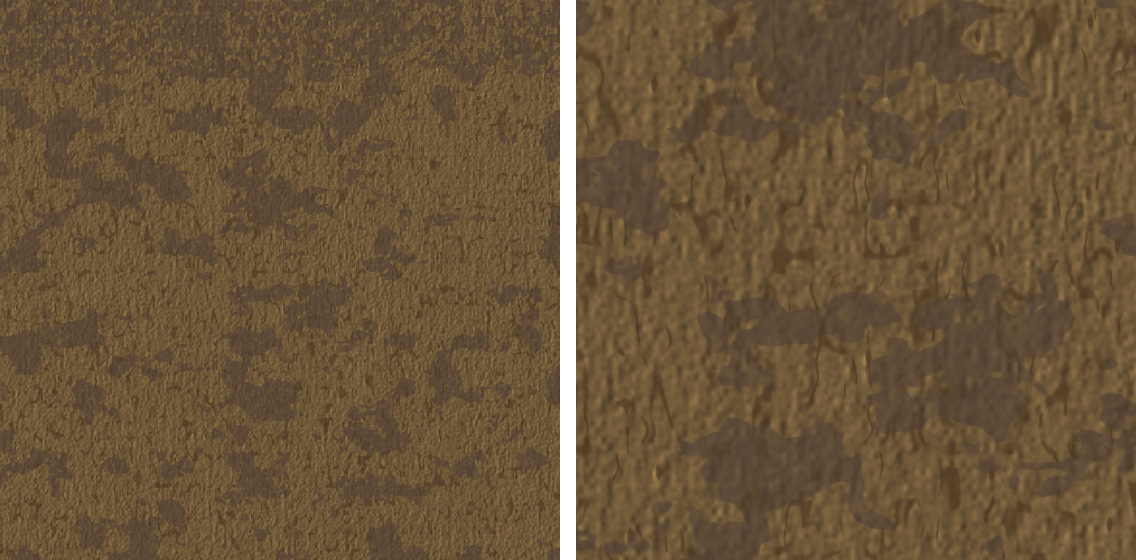
Left: the whole. Right: its middle third, enlarged.
Reproduce this texture procedurally as a Shadertoy shader.

```glsl
// Rough brown bark-like ground with dark blotches and a finely speckled band along the top.
#define BASE_COLOR   vec3(0.438, 0.348, 0.222)
#define PATCH_COLOR  vec3(0.362, 0.286, 0.214)
#define CRACK_COLOR  vec3(0.270, 0.190, 0.110)
#define PATCH_SCALE  vec2(19.0, 23.0)
#define PATCH_LEVEL  0.597
#define BAND_HEIGHT  0.872
#define SPECK_SCALE  125.0
#define SPECK_LEVEL  0.470
#define RELIEF       0.60
#define CRACK_AMOUNT 0.55
#define NOTCH_GRID   vec2(14.7, 30.0)

float hash(vec2 p) {
    return fract(sin(dot(p, vec2(127.1, 311.7))) * 43758.5453);
}

float noise(vec2 p) {
    vec2 i = floor(p), f = fract(p);
    f = f * f * (3.0 - 2.0 * f);
    return mix(mix(hash(i), hash(i + vec2(1, 0)), f.x),
               mix(hash(i + vec2(0, 1)), hash(i + vec2(1, 1)), f.x), f.y);
}

// Weighted octaves, each one turned to hide the lattice.
float blotchNoise(vec2 p) {
    float sum = 0.0, weight = 0.5;
    for (int i = 0; i < 4; i++) {
        sum += weight * noise(p);
        p = mat2(0.8, 0.6, -0.6, 0.8) * p * 2.1 + 17.3;
        weight *= 0.55;
    }
    return sum / 1.01;
}

// Height of the surface: upright fibres plus fine grit.
float surface(vec2 p) {
    float fibres = noise(p * vec2(185.0, 70.0) + 3.0);
    float grit = noise(p * vec2(290.0, 210.0) + 41.0);
    return 0.5 * fibres + 0.5 * grit;
}

// Thin broken fissures running upwards.
float cracks(vec2 p) {
    p.x += 0.005 * (noise(p * vec2(70.0, 95.0)) - 0.5);
    float ridge = abs(noise(p * vec2(125.0, 34.0) + 9.0) - 0.5);
    float line = 1.0 - smoothstep(0.02, 0.13, ridge);
    float gaps = smoothstep(0.42, 0.68, noise(p * vec2(110.0, 120.0) + 61.0));
    return line * gaps;
}

// Small upright notches in loose columns: x is the hollow, y its lit rim.
vec2 notches(vec2 p) {
    vec2 cell = floor(p * NOTCH_GRID);
    vec2 jitter = vec2(hash(cell + 5.0), hash(cell + 23.0));
    vec2 center = (cell + 0.35 + 0.3 * jitter) / NOTCH_GRID;
    vec2 d = (p - center) / vec2(0.0020, 0.0050);
    float present = step(0.55, hash(cell + 71.0));
    float hollow = 1.0 - smoothstep(0.5, 1.2, length(d));
    float rim = 1.0 - smoothstep(0.4, 1.1, length(d + vec2(1.1, 0.5)));
    return present * vec2(hollow, rim * (1.0 - hollow));
}

// Coverage of the dark colour: blotches below, fine speckle in the band.
float darkCover(vec2 p) {
    vec2 warp = vec2(noise(p * 50.0), noise(p * 50.0 + 50.0)) - 0.5;
    float blotch = blotchNoise((p + 0.012 * warp) * PATCH_SCALE + 7.0);
    float cluster = 0.10 * (noise(p * 6.0 + 90.0) - 0.5);
    float rise = 0.035 * smoothstep(0.68, 0.88, p.y);
    float cover = smoothstep(-0.014, 0.014, blotch + cluster + rise - PATCH_LEVEL);

    float speck = 0.7 * noise(p * SPECK_SCALE) + 0.3 * noise(p * SPECK_SCALE * 1.9 + 13.0);
    float density = 0.40 * (blotchNoise(p * 13.0 + 31.0) - 0.5);
    float speckle = smoothstep(-0.06, 0.06, speck + density - SPECK_LEVEL);

    float edge = BAND_HEIGHT + 0.025 * (noise(vec2(p.x * 7.0, 2.0)) - 0.5)
               + 0.018 * (noise(p * 60.0) - 0.5);
    float band = smoothstep(-0.003, 0.003, p.y - edge);
    float worn = 1.0 - 0.40 * smoothstep(0.60, 0.75, speck);
    return mix(cover * worn, speckle, band);
}

void mainImage(out vec4 fragColor, in vec2 fragCoord) {
    vec2 uv = fragCoord / iResolution.y;
    float dark = darkCover(uv);

    // Ground tone with slow drift, covered by the dark colour
    float drift = noise(uv * vec2(30.0, 9.0) + 80.0) - 0.5;
    vec3 color = mix(BASE_COLOR * (1.0 + 0.04 * drift), PATCH_COLOR, dark);

    // Light from the upper left over the relief
    vec2 toLight = vec2(-0.0012, 0.0006);
    float slope = surface(uv - toLight) - surface(uv + toLight);
    float grain = noise(uv * 400.0 + 19.0) - 0.5;
    float strength = mix(1.0, 0.55, dark);
    color *= 1.0 + strength * (RELIEF * slope + 0.14 * grain);

    // Fissures and notches
    color = mix(color, CRACK_COLOR, CRACK_AMOUNT * strength * cracks(uv));
    vec2 notch = notches(uv);
    color = mix(color, CRACK_COLOR, 0.6 * strength * notch.x);
    color *= 1.0 + 0.16 * strength * notch.y;

    fragColor = vec4(color, 1.0);
}
```
